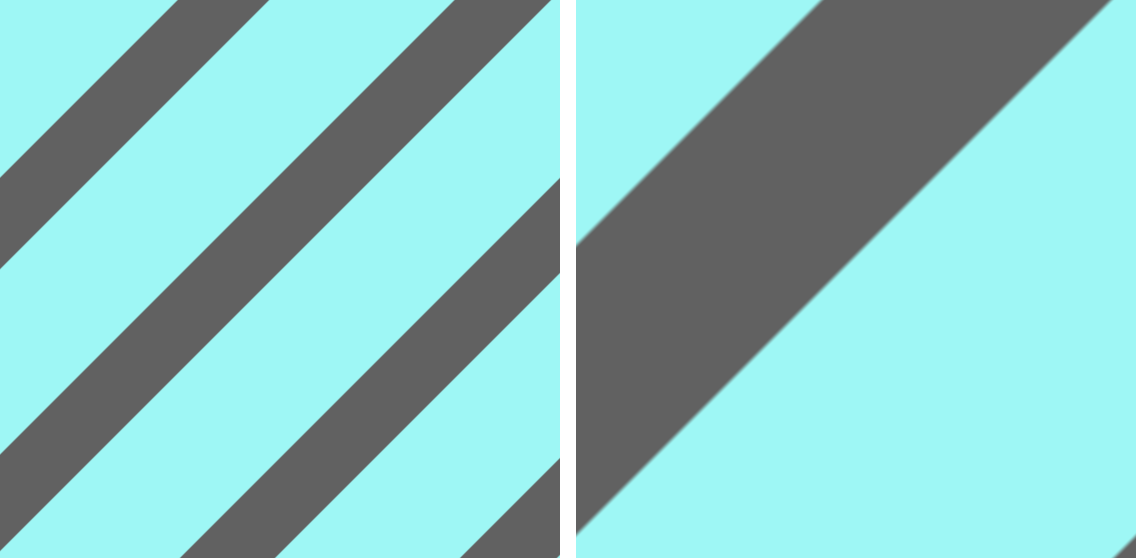
Left: the whole. Right: its middle third, enlarged.
Reproduce this pattern procedurally as a Shadertoy shader.

```glsl
// Broad flat diagonal bands, grey on pale aqua, rising to the right at 45 degrees.
// Each band is the span between two edges measured along the falling diagonal;
// the leading edges wobble slightly, so the band widths differ a little.

#define BAND_COUNT   4
#define LEAD_START   0.3133
#define LEAD_STEP    0.5039
#define TRAIL_START  0.4824
#define TRAIL_STEP   0.5052
#define WOBBLE       0.0052
#define WOBBLE_DECAY 0.5
#define SOFTNESS     0.0026
#define GROUND_COLOR vec3(0.62, 0.97, 0.96)
#define BAND_COLOR   vec3(0.38, 0.38, 0.38)

// Leading edge of a band, with an alternating, fading offset.
float leadingEdge(float index) {
    float side = 1.0 - 2.0 * mod(index, 2.0);
    return LEAD_START + LEAD_STEP * index + WOBBLE * side * pow(WOBBLE_DECAY, index);
}

float trailingEdge(float index) {
    return TRAIL_START + TRAIL_STEP * index;
}

// Coverage of one band, positive inside both of its edges.
float bandCoverage(float diagonal, float index, float blur) {
    float inside = min(diagonal - leadingEdge(index), trailingEdge(index) - diagonal);
    return smoothstep(-blur, blur, inside);
}

void mainImage(out vec4 fragColor, in vec2 fragCoord) {
    // Canvas heights, counted from the upper left corner along x + y.
    vec2 uv = fragCoord / iResolution.y;
    float diagonal = uv.x + 1.0 - uv.y;
    float blur = max(SOFTNESS, 1.0 / iResolution.y);

    float coverage = 0.0;
    for (int i = 0; i < BAND_COUNT; i++) {
        coverage = max(coverage, bandCoverage(diagonal, float(i), blur));
    }

    fragColor = vec4(mix(GROUND_COLOR, BAND_COLOR, coverage), 1.0);
}
```
